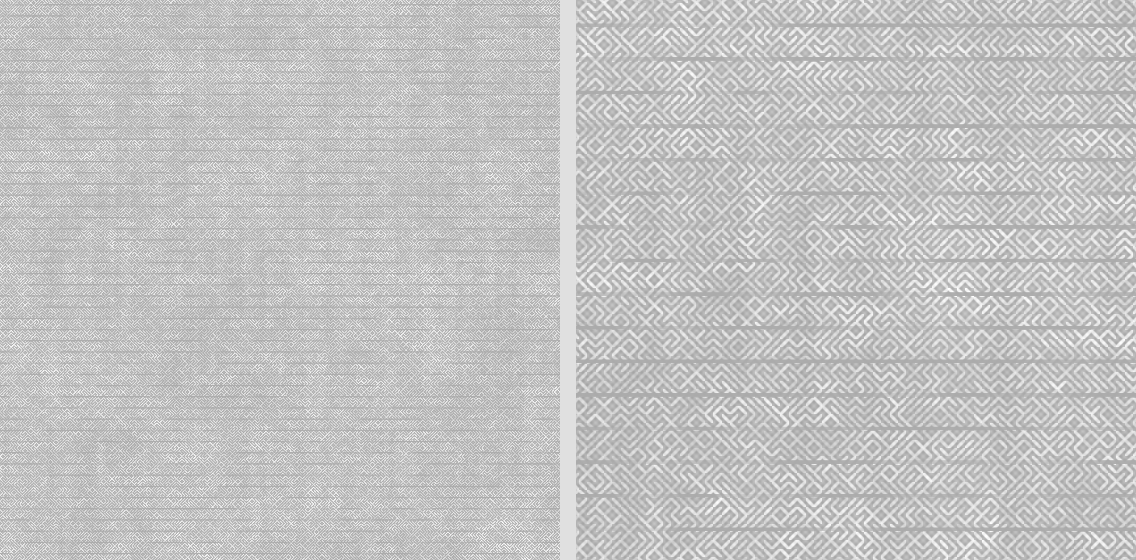
Left: the whole. Right: its middle third, enlarged.
Give the GLSL for this texture, as a WebGL 2 fragment shader.

```glsl
#version 300 es
precision highp float;

uniform vec2 u_resolution;
out vec4 fragColor;

const float TAU = 6.2831853;

float hash(vec2 p) {
    vec3 q = fract(vec3(p.xyx) * 0.1031);
    q += dot(q, q.yzx + 33.33);
    return fract((q.x + q.y) * q.z);
}

float noise(vec2 p) {
    vec2 cell = floor(p);
    vec2 f = fract(p);
    f = f * f * (3.0 - 2.0 * f);
    return mix(mix(hash(cell), hash(cell + vec2(1, 0)), f.x),
               mix(hash(cell + vec2(0, 1)), hash(cell + vec2(1, 1)), f.x), f.y);
}

void main() {
    vec2 uv = gl_FragCoord.xy / u_resolution;

    // Mesh of crossings: bright at stitch corners and centres
    vec2 thread = uv * 200.0;
    vec2 cell = floor(thread);
    vec2 f = fract(thread);
    float mesh = cos(TAU * thread.x) * cos(TAU * thread.y);

    // Each stitch slants one way or the other, joining into zigzags and diamonds
    float slant = hash(cell + 11.0) < 0.5 ? abs(f.x - f.y) : abs(f.x + f.y - 1.0);
    float stroke = 1.0 - smoothstep(0.12, 0.42, slant);

    // Uneven brightness of single stitches, with wide worn flecks
    float wear = noise(uv * vec2(50.0, 110.0) + 17.0);
    float patches = noise(uv * vec2(9.0, 14.0) + 5.0);
    float strength = 0.3 + 0.6 * hash(cell) + 0.6 * wear * wear + 0.2 * patches;

    float shade = 0.711 + 0.05 * mesh + 0.155 * stroke * strength;

    // Soft tone changes along the warp columns and across the cloth
    shade += 0.03 * (noise(vec2(uv.x * 100.0, uv.y * 6.0)) - 0.5);
    shade += 0.02 * (patches - 0.5);

    // Fifty thin weft lines, broken into dashes along their length
    float band = uv.y * 50.0;
    float row = floor(band);
    float distanceToLine = abs(fract(band) - 0.58);
    float feather = 50.0 / u_resolution.y;
    float line = 1.0 - smoothstep(0.055 - 0.5 * feather, 0.055 + 0.5 * feather, distanceToLine);
    float dashes = smoothstep(0.15, 0.75, noise(vec2(uv.x * 32.0, row * 7.0 + 3.0)));
    shade = mix(shade, 0.67, line * (0.3 + 0.65 * dashes));

    fragColor = vec4(vec3(clamp(shade, 0.0, 1.0)), 1.0);
}
```
